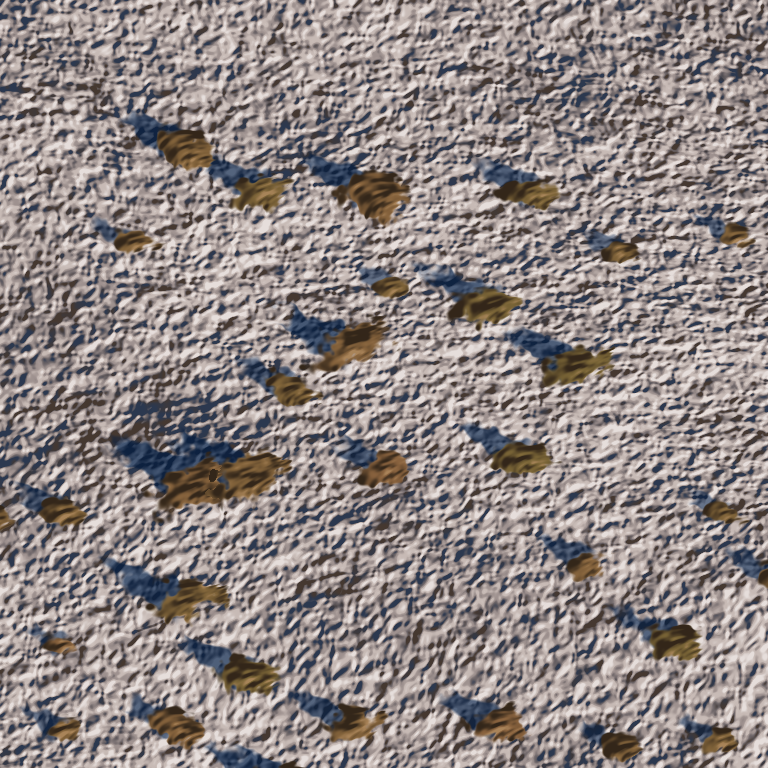
Reproduce this texture procedurally as a WebGL 2 fragment shader.

```glsl
#version 300 es
precision highp float;

uniform vec2 u_resolution;
out vec4 fragColor;

float hash(vec2 cell) {
    uvec2 k = uvec2(ivec2(cell)) * uvec2(1597334673u, 3812015801u);
    uint n = (k.x ^ k.y) * 1597334673u;
    n = (n ^ (n >> 15)) * 2246822519u;
    n ^= n >> 13;
    return float(n >> 8) / 16777216.0;
}

float noise(vec2 p) {
    vec2 i = floor(p), f = fract(p);
    f = f * f * (3.0 - 2.0 * f);
    return mix(mix(hash(i), hash(i + vec2(1, 0)), f.x),
               mix(hash(i + vec2(0, 1)), hash(i + vec2(1, 1)), f.x), f.y);
}

mat2 rotation(float a) {
    return mat2(cos(a), sin(a), -sin(a), cos(a));
}

// Coordinates that follow the rows: level at the top, rising to the right below
vec2 rowSpace(vec2 p) {
    float slope = 0.2 * (1.0 - smoothstep(0.25, 1.0, p.y));
    float bend = 0.035 * noise(p * vec2(3.0, 4.0) + 7.0) + 0.007 * noise(p * 17.0);
    return vec2(p.x, p.y - slope * p.x + bend);
}

float furrow(vec2 q) {
    return sin(235.0 * q.y + 3.0 * noise(q * vec2(18.0, 30.0)));
}

float soilHeight(vec2 p) {
    vec2 q = rowSpace(p);
    float rows = furrow(q) * mix(0.04, 0.2, noise(q * 6.0 + 3.0));
    q += 0.006 * (vec2(noise(q * 70.0), noise(q * 70.0 + 31.0)) - 0.5);
    return rows + 0.75 * noise(q * vec2(36.0, 58.0))
        + 0.75 * noise(rotation(0.5) * q * vec2(92.0, 112.0) + 11.0)
        + 0.6 * noise(rotation(-0.6) * q * vec2(165.0, 180.0) + 23.0);
}

// Ground colour from a signed light value
vec3 soilColor(float light, float coolness) {
    vec3 dark = mix(vec3(0.27, 0.22, 0.19), vec3(0.17, 0.22, 0.31), coolness);
    vec3 c = mix(dark, vec3(0.42, 0.39, 0.40), smoothstep(-1.6, -0.65, light));
    c = mix(c, vec3(0.62, 0.57, 0.56), smoothstep(-0.85, 0.05, light));
    c = mix(c, vec3(0.78, 0.73, 0.71), smoothstep(0.05, 1.0, light));
    return mix(c, vec3(0.90, 0.87, 0.86), smoothstep(1.1, 2.5, light));
}

void main() {
    vec2 p = gl_FragCoord.xy / u_resolution;
    vec2 q = rowSpace(p);

    // Low light from the lower right over rough soil, with broad worn patches
    float patches = 0.6 * noise(q * vec2(4.0, 7.0) + 40.0) + 0.4 * noise(q * vec2(10.0, 19.0) + 50.0);
    float light = 5.8 * (soilHeight(p) - soilHeight(p + vec2(0.0032, -0.0025))) + 0.36;
    light += 1.5 * (patches - 0.5);

    // Broken dark dashes along the furrows and a few long cracks
    float dash = smoothstep(0.1, 0.95, furrow(q + vec2(0.0, 0.006)));
    float gaps = 0.6 * noise(q * vec2(30.0, 40.0) + 5.0) + 0.4 * noise(q * vec2(85.0, 95.0));
    light -= 1.5 * dash * smoothstep(0.42, 0.75, gaps - 0.35 * (patches - 0.5));
    float crack = abs(noise(q * vec2(1.6, 9.0) + 90.0) - 0.5 + 0.06 * (noise(q * 50.0) - 0.5));
    light -= 1.4 * (1.0 - smoothstep(0.004, 0.026, crack))
        * smoothstep(0.45, 0.65, noise(q * vec2(9.0, 12.0) + 17.0));

    float coolness = 0.65 * noise(q * vec2(24.0, 42.0) + 80.0) + 0.35 * noise(q * 110.0);
    vec3 color = soilColor(light, smoothstep(0.33, 0.6, coolness));

    // Scattered tufts, each throwing a shadow to the upper left
    float shadow = 0.0, tuft = 0.0;
    vec3 tuftColor = vec3(0.0);
    vec2 shadowDir = normalize(vec2(-0.86, 0.46));
    float ragged = noise(p * 48.0) + 0.6 * noise(p * 115.0) - 0.8;
    vec2 home = floor(p * 7.0);
    for (int j = -1; j <= 1; j++) {
        for (int i = -1; i <= 1; i++) {
            vec2 cell = home + vec2(i, j);
            vec2 center = (cell + 0.12 + 0.76 * vec2(hash(cell + 101.0), hash(cell + 211.0))) / 7.0;
            if (hash(cell + 307.0) > 0.72 || center.y > 0.81) continue;
            float seed = hash(cell + 401.0);
            float size = mix(0.022, 0.054, seed);
            vec2 d = p - center;

            float along = dot(d, shadowDir) / (size * 2.4);
            float across = abs(dot(d, vec2(-shadowDir.y, shadowDir.x)));
            float halfWidth = size * (0.5 - 0.3 * along) + 0.014 * ragged;
            float streak = (1.0 - smoothstep(-0.003, 0.003, across - halfWidth))
                * smoothstep(-0.1, 0.1, along) * (1.0 - smoothstep(0.75, 1.0, along + 0.4 * ragged));
            shadow = max(shadow, streak * mix(0.75, 1.0, seed));

            // Fine blades fanning out over each tuft and fraying its outline
            vec2 e = rotation(0.7 * (hash(cell + 503.0) - 0.5)) * d / (size * vec2(1.0, 0.58));
            vec2 blade = rotation(-0.4 + 0.4 * e.y) * d;
            float strand = 0.5 * noise(blade * vec2(50.0, 150.0) + cell * 9.0)
                + 0.5 * noise(blade * vec2(95.0, 250.0));
            float edge = length(e) + 0.75 * ragged + 0.6 * (strand - 0.5);
            float cover = 1.0 - smoothstep(0.78, 1.05, edge);
            float glow = strand + 0.22 * dot(e, vec2(0.5, -0.6)) + 0.25 * ragged;
            vec3 straw = mix(vec3(0.53, 0.38, 0.24), vec3(0.47, 0.39, 0.21), hash(cell + 607.0));
            vec3 c = mix(vec3(0.20, 0.15, 0.10), straw, smoothstep(0.22, 0.66, glow));
            c = mix(c, vec3(0.70, 0.55, 0.38), 0.8 * smoothstep(0.62, 0.88, glow));
            tuftColor = mix(tuftColor, c, step(tuft, cover));
            tuft = max(tuft, cover);
        }
    }
    vec3 shade = vec3(0.12, 0.20, 0.32) + 0.05 * clamp(light, -1.5, 2.0);
    color = mix(color, shade, 0.95 * shadow);
    color = mix(color, tuftColor, tuft);
    fragColor = vec4(color, 1.0);
}
```
